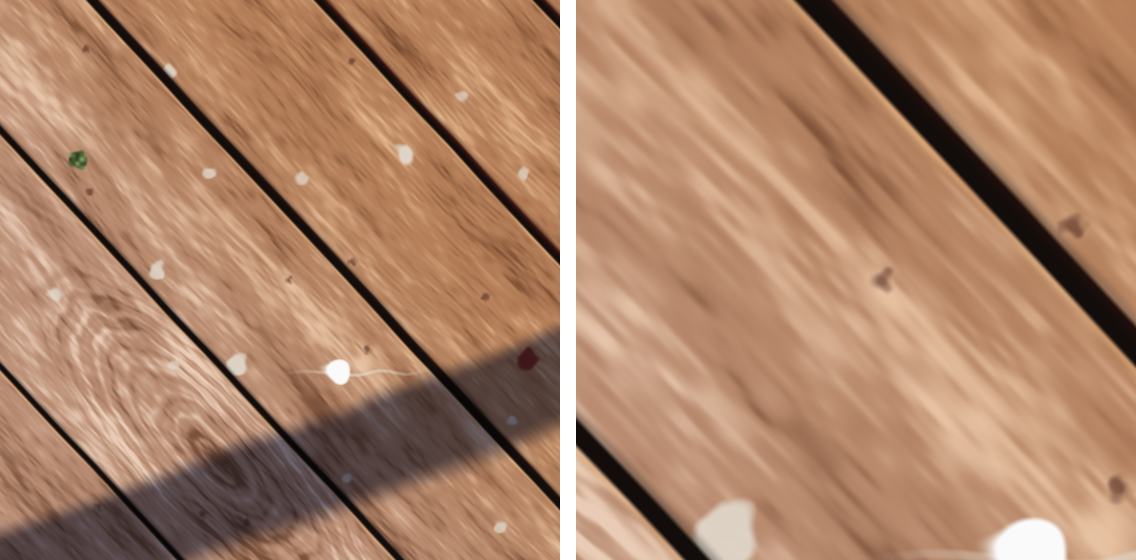
Left: the whole. Right: its middle third, enlarged.
A Shadertoy shader for this texture:

```glsl
// Weathered deck boards running diagonally, split by dark gaps, with a knot and
// arched grain on one board, pale droppings, and a soft band of shadow.
// Grain is noise stretched along the boards; marks are jittered on a grid.

const vec2  ALONG = vec2(0.681, -0.732);   // direction of the boards
const vec2  ACROSS = vec2(0.732, 0.681);
const float FIRST_GAP = 0.236;             // offset of the lowest gap
const float PITCH = 0.2875;                // board width
const float THIN_GAP = 0.0048, WIDE_GAP = 0.0082;  // half widths
const vec2  KNOT = vec2(0.130, 0.404);     // along, across
const float KNOT_STRETCH = 0.3;
const float MARK_CELLS = 5.0;
const vec2  SPLAT = vec2(0.599, 0.336);
const vec2  MOSS = vec2(0.138, 0.716);
const vec2  BERRY = vec2(0.943, 0.357);
const float SHADOW_SLOPE = 0.367, SHADOW_TOP = 0.045, SHADOW_BOTTOM = -0.130;

const vec3 WOOD_DARK = vec3(0.47, 0.31, 0.22);
const vec3 WOOD_MID = vec3(0.71, 0.535, 0.425);
const vec3 WOOD_LIGHT = vec3(0.90, 0.78, 0.68);
const vec3 TINT_PALE = vec3(1.02, 1.03, 1.06);
const vec3 TINT_WARM = vec3(0.99, 0.92, 0.81);
const vec3 GAP_BLACK = vec3(0.07, 0.05, 0.04);
const vec3 GAP_RED = vec3(0.24, 0.07, 0.06);
const vec3 RIM = vec3(0.90, 0.70, 0.48);
const vec3 CHALK = vec3(0.88, 0.85, 0.80);
const vec3 SPECK = vec3(0.36, 0.21, 0.16);
const vec3 SHADE = vec3(0.46, 0.49, 0.61);

float hash(vec2 p) { return fract(sin(dot(p, vec2(127.1, 311.7))) * 43758.5); }

float noise(vec2 p) {
    vec2 i = floor(p), f = fract(p);
    f = f * f * (3.0 - 2.0 * f);
    return mix(mix(hash(i), hash(i + vec2(1, 0)), f.x),
               mix(hash(i + vec2(0, 1)), hash(i + vec2(1, 1)), f.x), f.y);
}

float fbm(vec2 p) {
    float sum = 0.0, amp = 0.5;
    for (int i = 0; i < 4; i++) {
        sum += amp * noise(p);
        p = p * 2.03 + 17.1;
        amp *= 0.5;
    }
    return sum / 0.9375;
}

// q holds the position along and across the boards
vec3 wood(vec2 q, float board) {
    vec2 seed = vec2(board * 17.3, board * 5.7) + 40.0;
    vec2 w = q + vec2(0.0, 0.02 * (noise(q * vec2(5.0, 9.0) + seed) - 0.5));
    float streak = fbm(w * vec2(4.0, 26.0) + seed) - 0.5;
    float blotch = fbm(q * vec2(6.0, 11.0) + seed.yx) - 0.5;
    float grain = noise(w * vec2(13.0, 105.0) + seed) - 0.5;
    float fiber = noise(w * vec2(42.0, 215.0) + seed) - 0.5;
    float tone = 0.52 + 0.75 * streak + 0.55 * blotch + 0.24 * grain + 0.27 * fiber;

    // Long elliptical rings around the knot make the arches
    float ring = length((q - KNOT) * vec2(KNOT_STRETCH, 1.0));
    float onBoard = 1.0 - step(0.5, abs(board));
    float arches = onBoard * smoothstep(0.16, 0.11, ring);
    float phase = 330.0 * ring + 9.0 * fbm(q * vec2(8.0, 20.0));
    tone += arches * (0.13 * sin(phase) + 0.06 * sin(phase * 2.3));
    tone -= 0.5 * onBoard * smoothstep(0.034, 0.004, ring);

    tone = clamp(tone, 0.0, 1.0);
    vec3 col = mix(WOOD_DARK, WOOD_MID, smoothstep(0.0, 0.5, tone));
    col = mix(col, WOOD_LIGHT, smoothstep(0.45, 1.0, tone));
    return col * mix(TINT_PALE, TINT_WARM, smoothstep(0.4, 1.0, q.y));
}

// Soft, ragged round mark
float blob(vec2 p, vec2 center, float radius) {
    float d = length(p - center) + radius * 0.9 * (noise(p * 0.9 / radius) - 0.5);
    float soft = 0.0025 + 1.0 / iResolution.y;
    return smoothstep(radius + soft, radius - soft, d);
}

vec3 scatterMarks(vec3 col, vec2 p) {
    vec2 home = floor(p * MARK_CELLS);
    for (int j = -1; j <= 1; j++)
    for (int i = -1; i <= 1; i++) {
        vec2 cell = home + vec2(i, j);
        vec2 center = (cell + 0.1 + 0.8 * vec2(hash(cell + 3.1), hash(cell + 8.7))) / MARK_CELLS;
        float kind = hash(cell + 21.3), size = hash(cell + 5.9);
        float pale = step(kind, 0.55);
        float radius = mix(0.006, mix(0.008, 0.019, size * size), pale);
        float amount = step(kind, 0.85) * mix(0.65, 0.6 + 0.35 * size, pale);
        col = mix(col, mix(SPECK, CHALK, pale), amount * blob(p, center, radius));
    }
    return col;
}

void mainImage(out vec4 fragColor, in vec2 fragCoord) {
    vec2 p = fragCoord / iResolution.y;
    float px = 1.0 / iResolution.y;
    vec2 q = vec2(dot(p, ALONG), dot(p, ACROSS));

    // Boards, with a slight drift in their width
    float drift = 0.010 * exp(-pow((q.y - 0.8) / 0.12, 2.0));
    float s = (q.y + drift - FIRST_GAP) / PITCH;
    float gap = floor(s + 0.5);
    float d = (s - gap) * PITCH + 0.002 * (noise(vec2(q.x * 9.0, gap)) - 0.5);
    vec3 col = wood(q, floor(s));

    // Marks on the surface
    col = scatterMarks(col, p);
    float arm = abs(p.y - SPLAT.y + 0.006 - 0.012 * noise(vec2(p.x * 22.0, 4.0)));
    float reach = smoothstep(0.15, 0.02, abs(p.x - SPLAT.x - 0.04));
    col = mix(col, CHALK, 0.6 * reach * smoothstep(0.0045, 0.001, arm));
    col = mix(col, vec3(0.98), blob(p, SPLAT, 0.024));
    col = mix(col, mix(vec3(0.15, 0.22, 0.10), vec3(0.55, 0.65, 0.42), noise(p * 130.0)), blob(p, MOSS, 0.015));
    col = mix(col, vec3(0.50, 0.13, 0.14), 0.85 * blob(p, BERRY, 0.017));

    // Gaps: worn bright lip below, darkened edge above
    float halfGap = mix(THIN_GAP, WIDE_GAP, smoothstep(0.5, 2.0, gap));
    float lip = exp(-pow((d + halfGap + 0.002) / 0.0022, 2.0));
    col = mix(col, RIM, lip * (0.25 + 0.6 * noise(vec2(q.x * 14.0, gap * 7.0))));
    col *= 1.0 - 0.3 * smoothstep(halfGap + 0.008, halfGap, abs(d)) * step(0.0, d);
    vec3 depth = mix(GAP_BLACK, GAP_RED, smoothstep(-0.2, 1.0, d / halfGap) * smoothstep(1.5, 3.0, gap));
    col = mix(col, depth, smoothstep(halfGap + 0.0012 + px, halfGap - 0.0012 - px, abs(d)));

    // Soft slanted shadow
    float h = p.y - SHADOW_SLOPE * p.x + 0.022 * (fbm(p * 7.0) - 0.5);
    float shadow = smoothstep(SHADOW_TOP + 0.022, SHADOW_TOP - 0.022, h)
                 * smoothstep(SHADOW_BOTTOM - 0.028, SHADOW_BOTTOM + 0.028, h);
    col *= mix(vec3(1.0), SHADE, shadow);
    fragColor = vec4(clamp(col, 0.0, 1.0), 1.0);
}
```
